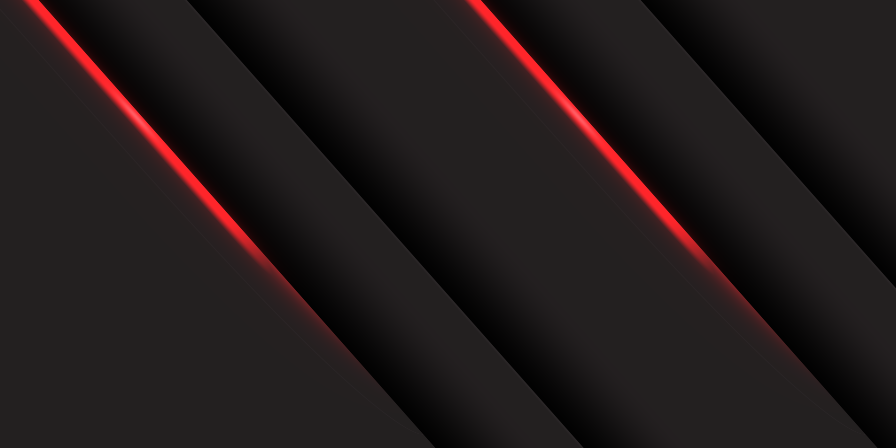
Reproduce this background procedurally as a Shadertoy shader.

```glsl
#define SLOPE 0.886          // sideways run of an edge per unit of drop
#define GLOW_START 0.086     // first lit edge, at the top of the canvas
#define GLOW_STEP 0.987
#define PLAIN_START 0.417    // first unlit edge, at the top of the canvas
#define PLAIN_STEP 1.013
#define SHADOW_WIDTH 0.18
#define CORE_WIDTH 0.025
#define HALO_WIDTH 0.019
#define ARC_WIDTH 0.078
#define PANEL vec3(0.139, 0.124, 0.127)
#define RED vec3(1.0, 0.145, 0.165)
#define PINK vec3(1.0, 0.42, 0.45)

// Signed distance to a slanted edge; positive on its right side
float edgeDistance(vec2 p, float topX) {
    return (p.x - topX - SLOPE * (1.0 - p.y)) / sqrt(1.0 + SLOPE * SLOPE);
}

// Soft shadow cast to the right of a raised panel
float panelShade(float d, float pixel) {
    float cover = smoothstep(-0.5 * pixel, 0.5 * pixel, d);
    float light = smoothstep(-0.025, SHADOW_WIDTH, d);
    return mix(1.0, light, cover);
}

// Thin light catching the left rim of an edge
float rimLight(float d, float pixel) {
    float width = max(0.003, pixel);
    return 0.025 * smoothstep(-2.0 * width, -0.5 * width, d)
                 * (1.0 - smoothstep(-0.5 * width, 0.5 * width, d));
}

// Faint curved outline that closes onto the lower end of the edge
float arcLine(float d, float drop, float pixel) {
    float bend = sqrt(max(0.0, 1.0 - pow(max(drop, 0.0) / 0.97, 4.0)));
    float offset = abs(d + ARC_WIDTH * bend);
    float width = max(0.002, pixel);
    return 0.018 * (1.0 - smoothstep(0.0, width, offset)) * step(drop, 0.97);
}

vec3 addGlow(vec3 color, float d, float drop, float pixel) {
    float left = 1.0 - smoothstep(-0.5 * pixel, 0.5 * pixel, d);
    float depth = max(-d, 0.0);

    // Bright strip first, then a dim tail towards the lower end
    float strip = 1.0 - smoothstep(0.48, 0.67, drop);
    float tail = 1.0 - smoothstep(0.45, 0.93, drop);
    float core = 1.0 - smoothstep(CORE_WIDTH * 0.55, CORE_WIDTH * 1.35, depth);
    float halo = exp(-depth / HALO_WIDTH);
    float inside = max(core * strip, halo * tail * 0.65);
    float spill = 0.2 * strip * exp(-max(d, 0.0) / 0.012);
    color = mix(color, RED, mix(spill, inside, left));

    // Small hot spot within the strip
    vec2 spot = vec2((d + 0.010) / 0.006, (drop - 0.26) / 0.045);
    return mix(color, PINK, 0.8 * left * exp(-dot(spot, spot)));
}

void mainImage(out vec4 fragColor, in vec2 fragCoord) {
    vec2 p = fragCoord / iResolution.y;
    float pixel = 1.0 / iResolution.y;
    float drop = 1.0 - p.y;
    vec3 color = PANEL;

    // Panels and their shadows
    for (int i = 0; i < 2; i++) {
        float plain = edgeDistance(p, PLAIN_START + PLAIN_STEP * float(i));
        float lit = edgeDistance(p, GLOW_START + GLOW_STEP * float(i));
        color *= panelShade(plain, pixel) * panelShade(lit, pixel);
        color += rimLight(plain, pixel) + arcLine(lit, drop, pixel);
    }

    // Red light along the lit edges
    for (int i = 0; i < 2; i++) {
        float lit = edgeDistance(p, GLOW_START + GLOW_STEP * float(i));
        color = addGlow(color, lit, drop, pixel);
    }
    fragColor = vec4(color, 1.0);
}
```
